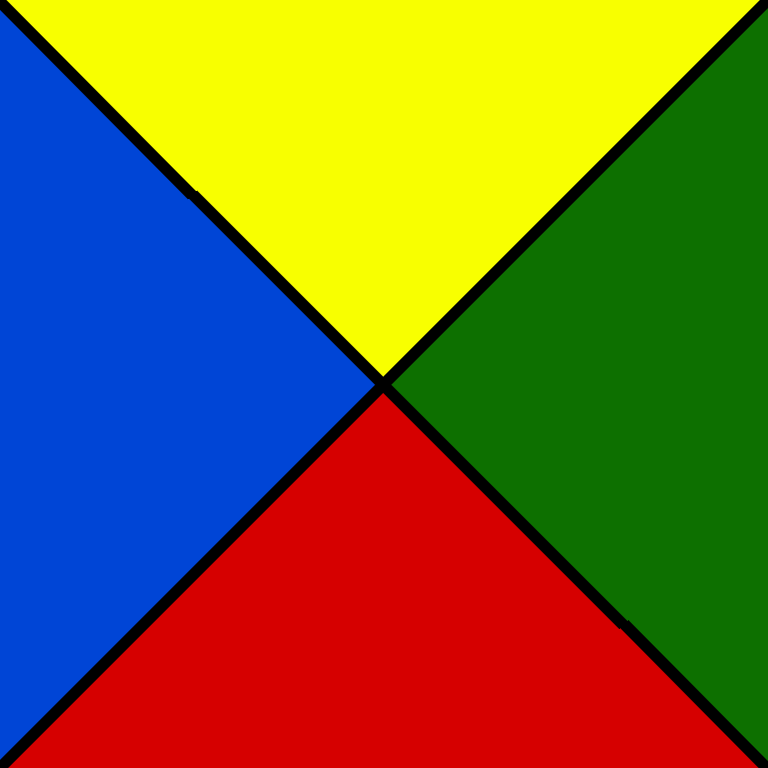
Write a WebGL 2 fragment shader that draws this background.

```glsl
#version 300 es
precision highp float;
// Four coloured triangles parted by two black diagonal bars with tiny joints.

uniform vec2 u_resolution;
out vec4 fragColor;

const vec3 YELLOW = vec3(0.973, 1.0, 0.0);
const vec3 GREEN = vec3(0.05, 0.44, 0.0);
const vec3 RED = vec3(0.84, 0.0, 0.0);
const vec3 BLUE = vec3(0.0, 0.27, 0.84);
const vec3 BAR = vec3(0.0);

const float BAR_HALF_WIDTH = 0.0075;
const vec2 JOINTS = vec2(0.2526, 0.813);       // places along the falling bar
const vec3 DROPS = vec3(0.0042, 0.0021, -0.0003); // drop of each bar piece
const float TILT = 0.002;                      // drift of the outer pieces

// Drop of the falling bar below the exact diagonal.
float fallingDrop(float along) {
    if (along < JOINTS.x) return DROPS.x + TILT * (along / JOINTS.x - 1.0);
    if (along < JOINTS.y) return DROPS.y;
    return DROPS.z + TILT * (along - JOINTS.y) / (1.0 - JOINTS.y);
}

void main() {
    vec2 p = gl_FragCoord.xy / u_resolution;
    float pixel = 1.0 / min(u_resolution.x, u_resolution.y);

    // Signed distances to both diagonals, positive above the line.
    float along = 0.5 * (p.x - p.y + 1.0);
    float rising = (p.y - p.x) * inversesqrt(2.0);
    float falling = (p.x + p.y - 1.0 + fallingDrop(along)) * inversesqrt(2.0);

    // Triangles, chosen by the side of each diagonal.
    vec3 upper = rising > 0.0 ? YELLOW : GREEN;
    vec3 lower = rising > 0.0 ? BLUE : RED;
    vec3 color = falling > 0.0 ? upper : lower;

    // Bars with smooth edges.
    float edge = min(abs(rising), abs(falling)) - BAR_HALF_WIDTH;
    color = mix(BAR, color, smoothstep(-0.7 * pixel, 0.7 * pixel, edge));

    fragColor = vec4(color, 1.0);
}
```
